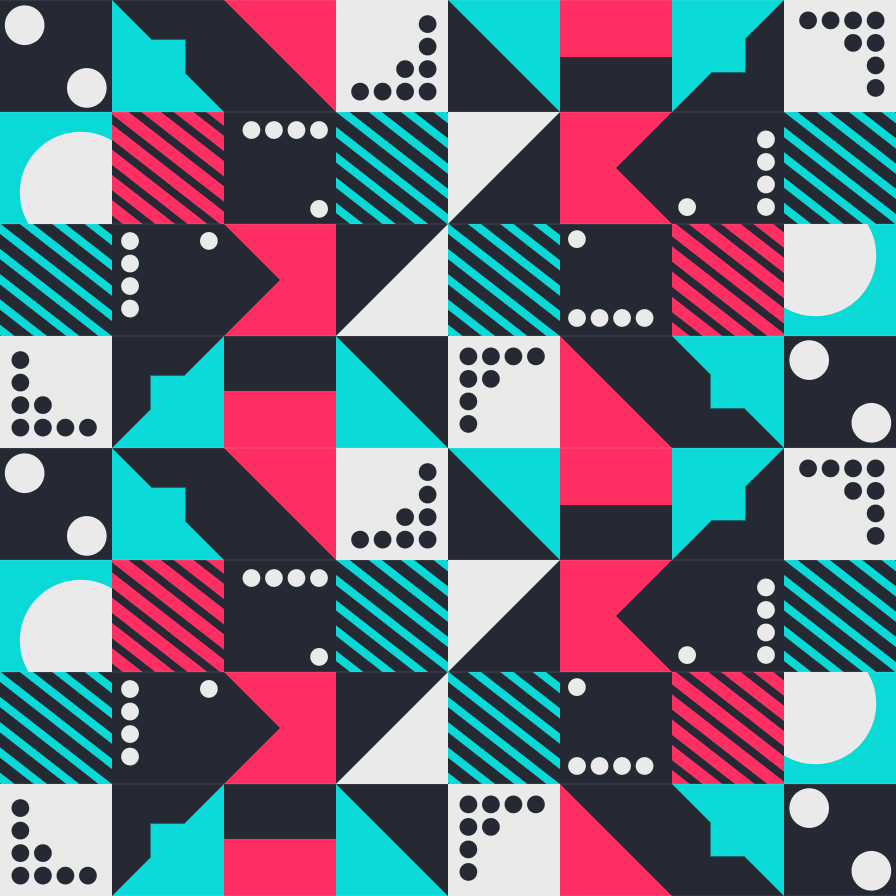
A Shadertoy shader for this pattern:

```glsl
#define CELLS 8.0
#define INK vec3(0.145, 0.162, 0.204)
#define PAPER vec3(0.918)
#define CYAN vec3(0.04, 0.855, 0.845)
#define PINK vec3(1.0, 0.185, 0.39)
#define DOT_RADIUS 0.079
#define DOT_PITCH 0.201
#define STRIPE_PITCH 0.178
#define STRIPE_DIR vec2(0.615, -0.789)
#define SEAM 0.1

const float DIAG = 0.7071;

// Distances use cell coordinates from -0.5 to 0.5, with y pointing down.
float circle(vec2 p, vec2 center, float radius) {
    return length(p - center) - radius;
}

float dotRow(vec2 p, vec2 first, float count) {
    float k = clamp(round((p.x - first.x) / DOT_PITCH), 0.0, count - 1.0);
    return circle(p, first + vec2(k * DOT_PITCH, 0.0), DOT_RADIUS);
}

float cornerDots(vec2 p) {
    vec2 first = vec2(-0.285, 0.318);
    float legs = min(dotRow(p, first, 4.0), dotRow(p.yx, first, 4.0));
    return min(legs, circle(p, vec2(0.117), DOT_RADIUS));
}

float lineDots(vec2 p) {
    float row = dotRow(p, vec2(-0.255, -0.339), 4.0);
    return min(row, circle(p, vec2(0.349, 0.365), DOT_RADIUS));
}

float steppedTriangle(vec2 p) {
    vec2 q = abs(p - 0.005) - 0.151;
    return min((p.x - p.y) * DIAG, max(q.x, q.y));
}

float stripes(vec2 p, float fill) {
    float u = dot(p + 0.5, STRIPE_DIR) - 0.037;
    float offset = abs(mod(u + 0.5 * STRIPE_PITCH, STRIPE_PITCH) - 0.5 * STRIPE_PITCH);
    return offset - 0.5 * fill * STRIPE_PITCH;
}

// Motif of each cell: returns its distance and sets its two colours.
float motif(int id, vec2 p, out vec3 ground, out vec3 shape) {
    vec2 flipped = vec2(p.x, -p.y);
    ground = INK;
    shape = PAPER;
    if (id == 0) return min(circle(p, vec2(-0.28, -0.275), 0.177),
                            circle(p, vec2(0.275, 0.285), 0.177));
    if (id == 10) return lineDots(p);
    if (id == 12) return (p.x + p.y) * DIAG;
    if (id == 14) return lineDots(vec2(p.y, -p.x));

    if (id == 3 || id == 7) {
        ground = PAPER;
        shape = INK;
        return cornerDots(id == 3 ? p : flipped);
    }
    if (id == 8) {
        ground = CYAN;
        return circle(p, vec2(0.219), 0.542);
    }
    if (id == 13) {
        ground = PINK;
        shape = INK;
        return (abs(p.y) - p.x) * DIAG;
    }

    shape = PINK;
    if (id == 2) return (p.y - p.x) * DIAG;
    if (id == 5) return p.y - 0.01;
    if (id == 9) return stripes(p, 0.61);

    shape = CYAN;
    if (id == 1) return steppedTriangle(p);
    if (id == 4) return (p.y - p.x) * DIAG;
    if (id == 6) return steppedTriangle(flipped);
    return stripes(p, 0.41);
}

void mainImage(out vec4 fragColor, in vec2 fragCoord) {
    float pixel = CELLS / iResolution.y;
    vec2 grid = vec2(fragCoord.x, iResolution.y - fragCoord.y) * pixel;

    // The tile is 8 by 4 cells; its lower half is the upper half turned around.
    vec2 tile = mod(grid, vec2(8.0, 4.0));
    if (tile.y >= 2.0) tile = vec2(8.0, 4.0) - tile;
    vec2 cell = min(floor(tile), vec2(7.0, 1.0));
    vec2 p = tile - cell - 0.5;

    vec3 ground, shape;
    float d = motif(int(cell.x + 8.0 * cell.y), p, ground, shape);
    vec3 color = mix(ground, shape, clamp(0.5 - d / pixel, 0.0, 1.0));

    // Faint hairline between rows
    float edge = 0.5 - abs(p.y);
    color = mix(color, PAPER, SEAM * (1.0 - smoothstep(0.0, 0.005 + pixel, edge)));
    fragColor = vec4(color, 1.0);
}
```
